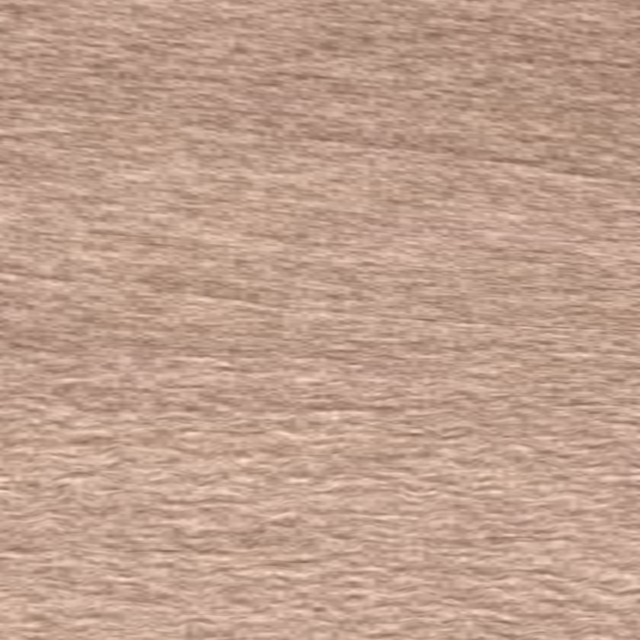
This texture is drawn by a WebGL 2 fragment shader. Its source:

```glsl
#version 300 es
precision highp float;

#define BASE_COLOR vec3(0.744, 0.617, 0.549)
#define TILT 0.125
#define STREAK_GAIN 0.040
#define FIBER_GAIN 0.066
#define LONG_GAIN 0.026
#define SPECKLE_GAIN 0.066
#define BROAD_GAIN 0.026
#define RELIEF_UPPER 0.036
#define RELIEF_LOWER 0.074
#define SEAM_COUNT 6
#define SEAM_LINE 0.095
#define TINT_GAIN 0.006

uniform vec2 u_resolution;
out vec4 fragColor;

// Integer hash of a lattice cell, mapped to -1..1
float hash(vec2 cell) {
    uvec2 q = uvec2(ivec2(cell)) * uvec2(1597334673u, 3812015801u);
    uint h = (q.x ^ q.y) * 1597334673u;
    h = (h ^ (h >> 15)) * 2246822519u;
    h ^= h >> 13;
    return float(h >> 8) / 8388608.0 - 1.0;
}

// Smooth value noise, -1..1
float noise(vec2 p) {
    vec2 cell = floor(p);
    vec2 f = p - cell;
    f = f * f * (3.0 - 2.0 * f);
    float low = mix(hash(cell), hash(cell + vec2(1.0, 0.0)), f.x);
    float high = mix(hash(cell + vec2(0.0, 1.0)), hash(cell + vec2(1.0)), f.x);
    return mix(low, high, f.y);
}

// Fine fibres stretched along the grain
float fibers(vec2 p) {
    float tone = STREAK_GAIN * noise(p * vec2(13.0, 145.0));
    tone += FIBER_GAIN * noise(p * vec2(40.0, 225.0) + 37.0);
    tone += LONG_GAIN * noise(p * vec2(4.0, 62.0) + 71.0);
    return tone;
}

// Short embossed ripples: lit on one side, shaded on the other
float relief(vec2 p) {
    vec2 q = p * vec2(34.0, 135.0) + 113.0;
    return noise(q) - noise(q + vec2(0.2, 0.85));
}

// Sparse thin dark pores, more frequent where the patch noise is high
float pores(vec2 p) {
    float line = smoothstep(0.35, 0.9, noise(p * vec2(9.0, 170.0) + 307.0));
    return line * smoothstep(-0.3, 0.5, noise(p * vec2(3.0, 14.0) + 401.0));
}

// Growth-ring seams: shade above, light below, a broken dark line between
float seams(vec2 p) {
    float tone = 0.0;
    for (int i = 0; i < SEAM_COUNT; i++) {
        float k = float(i);
        float center = 0.14 + 0.108 * k + 0.17 * step(4.5, k);
        center += 0.008 * hash(vec2(k, 9.0));
        center += 0.006 * noise(vec2(p.x * 3.0, k * 7.0 + 0.5));
        center += 0.0015 * noise(vec2(p.x * 17.0, k * 11.0 + 0.5));
        float d = p.y - center;
        float above = smoothstep(-0.005, 0.005, d);
        float weight = mix(0.3, 1.0, smoothstep(2.5, 4.0, k));
        float presence = smoothstep(-0.2, 0.7, noise(vec2(p.x * 6.0, k * 5.0 + 20.5)));
        tone -= weight * 0.042 * above * exp(-max(d, 0.0) / 0.030);
        tone += weight * 0.036 * (1.0 - above) * exp(min(d, 0.0) / 0.020);
        tone -= SEAM_LINE * presence * exp(-pow(d / 0.0028, 2.0));
        tone += 0.5 * SEAM_LINE * presence * exp(-pow((d + 0.007) / 0.003, 2.0));
    }
    return tone;
}

void main() {
    vec2 uv = gl_FragCoord.xy / u_resolution;
    float lower = 1.0 - smoothstep(0.25, 0.62, uv.y);

    // Grain flows level at the bottom and slopes down to the right at the top
    float slope = 0.72 * TILT * smoothstep(0.28, 0.75, uv.y);
    float wave = 0.004 * lower * noise(uv * vec2(26.0, 40.0));
    vec2 grain = vec2(uv.x, uv.y + slope * uv.x + wave);
    float seamSlope = TILT * smoothstep(0.40, 0.53, uv.y);
    vec2 ring = vec2(uv.x, uv.y + seamSlope * uv.x);

    // Broad tone, darker toward the upper right
    float tone = BROAD_GAIN * noise(ring * vec2(1.6, 8.0) + 5.0);
    tone += 0.012 * lower + 0.006;
    tone -= 0.035 * smoothstep(0.45, 1.0, uv.y) * smoothstep(0.2, 0.9, uv.x);

    // Fine structure
    tone += fibers(grain);
    tone += mix(RELIEF_UPPER, RELIEF_LOWER, lower) * relief(grain);
    tone += SPECKLE_GAIN * noise(grain * vec2(105.0, 250.0) + 211.0);
    tone -= 0.055 * pores(grain);
    tone += seams(ring);

    // Slow drift between tan and rose
    float tint = TINT_GAIN * noise(grain * vec2(5.0, 16.0) + 53.0);
    vec3 color = BASE_COLOR + tone + tint * vec3(0.2, -0.4, 1.0);
    fragColor = vec4(clamp(color, 0.0, 1.0), 1.0);
}
```
